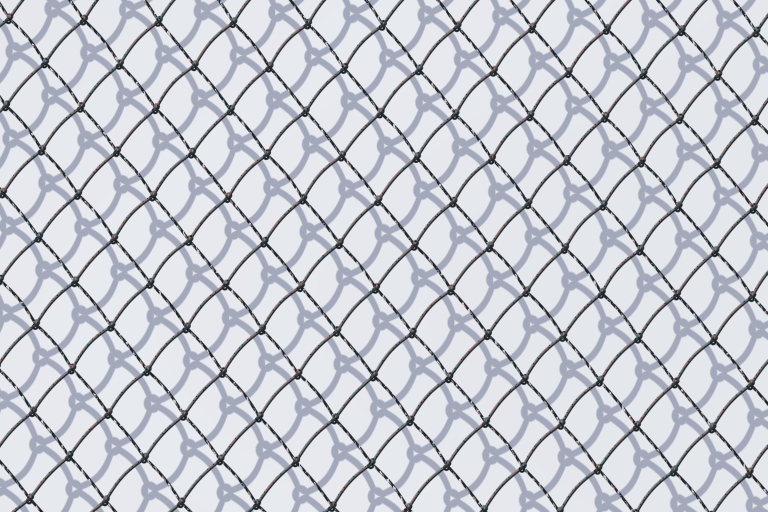
Reproduce this pattern procedurally as a Shadertoy shader.

```glsl
const vec3 WALL = vec3(0.90, 0.91, 0.93);
const vec3 SHADE = vec3(0.64, 0.66, 0.73);
const vec3 DARK = vec3(0.11, 0.14, 0.16);
const vec3 STEEL = vec3(0.47, 0.51, 0.53);
const vec3 RUST = vec3(0.58, 0.48, 0.47);

// Lattice of knots, in units of canvas height
const vec2 ORIGIN = vec2(0.088, 0.877);
const vec2 ACROSS = vec2(0.1461, -0.0027);
const vec2 DOWN = vec2(-0.0059, -0.1703);
const vec2 SKEW = vec2(0.00033, -0.0002);
const float STRAND_SCALE = 0.111;

float hash(vec2 p) {
    p = fract(p * vec2(0.1031, 0.1137));
    p += dot(p, p.yx + 33.3);
    return fract((p.x + p.y) * p.x * 17.0);
}

// Distance to the nearest scattered feature point
float cellular(vec2 p) {
    vec2 cell = floor(p);
    float nearest = 2.0;
    for (int y = -1; y <= 1; y++)
        for (int x = -1; x <= 1; x++) {
            vec2 id = cell + vec2(x, y);
            vec2 point = id + vec2(hash(id + 7.0), hash(id + 91.0));
            nearest = min(nearest, length(point - p));
        }
    return nearest;
}

float cover(float d, float blur) {
    return 1.0 - smoothstep(-blur, blur, d);
}

// Diagonal coordinates: every knot lies on a pair of integers
vec2 meshCoords(vec2 p) {
    mat2 toLattice = inverse(mat2(ACROSS, DOWN));
    vec2 uv = toLattice * (p - ORIGIN);
    uv = toLattice * (p - ORIGIN - SKEW * uv.x * uv.y);
    return vec2(uv.x + uv.y, uv.x - uv.y);
}

// Position relative to the nearest knot
vec2 knotLocal(vec2 mesh) {
    vec2 g = mesh - floor(mesh + 0.5);
    return 0.5 * ((g.x + g.y) * ACROSS + (g.x - g.y) * DOWN);
}

// Signed offset from a bowed strand
float strand(float across, float along, float bow, float vary) {
    float jitter = hash(vec2(floor(along), floor(across + 0.5)) + 40.0) - 0.5;
    float f = across - (bow + vary * jitter) * sin(3.14159 * fract(along));
    return (f - floor(f + 0.5)) * STRAND_SCALE;
}

float ring(vec2 p, float radius, float halfWidth) {
    return abs(length(p) - radius) - halfWidth;
}

float triangle(vec2 p, float r) {
    return max(abs(p.y) * 0.866 + p.x * 0.5, -p.x) - r;
}

// Cast shadow: broad curved bands and pierced knots
float shadowDistance(vec2 mesh) {
    float rising = abs(strand(mesh.x, mesh.y, 0.15, 0.03)) - 0.0064;
    float falling = abs(strand(mesh.y, mesh.x, 0.12, 0.03)) - 0.0062;
    vec2 k = knotLocal(mesh);
    float blob = length(k * vec2(1.0, 0.9)) - 0.0165;
    float hole = triangle(k, 0.0018 + 0.0014 * hash(floor(mesh + 0.5) + 60.0));
    return max(min(min(rising, falling), blob), -hole);
}

// Round wire lit from one side, mottled by wear
vec3 wireColour(float side, float wear, float rust) {
    vec3 lit = mix(STEEL, RUST, rust);
    float light = smoothstep(-0.6, 0.6, side) * smoothstep(0.05, 0.5, wear);
    return mix(DARK, lit, light);
}

void mainImage(out vec4 fragColor, in vec2 fragCoord) {
    vec2 p = fragCoord / iResolution.y;
    float aa = 0.8 / iResolution.y;
    vec2 mesh = meshCoords(p);
    float wear = cellular(p * 130.0);
    float rust = smoothstep(0.2, 0.6, cellular(p * 38.0 + 9.0));

    // Wall and shadow
    vec3 col = WALL + 0.006 * sin(p.x * 3.0 + sin(p.y * 4.0));
    float shade = shadowDistance(meshCoords(p - vec2(0.0093, -0.064)));
    col = mix(col, SHADE, cover(shade, aa + 0.0006));

    // Falling wires: twisted stripes with pale chips
    float fall = strand(mesh.y, mesh.x, 0.03, 0.04);
    float twist = 0.5 + 0.5 * sin(mesh.x * 34.0 + fall * 500.0 + 3.0 * wear);
    vec3 fallCol = wireColour(-fall / 0.0027 + 0.3, wear * twist * 1.6, rust);
    fallCol = mix(fallCol, WALL, 0.7 * smoothstep(0.72, 0.9, wear * (0.4 + twist)));
    col = mix(col, fallCol, cover(abs(fall) - 0.0026, aa));

    // Rising wires: rusty upper side, dark lower side
    float rise = strand(mesh.x, mesh.y, -0.06, 0.04);
    vec3 riseCol = wireColour(-rise / 0.0032 + 0.1, wear + 0.15, rust);
    col = mix(col, riseCol, cover(abs(rise) - 0.0031, aa));

    // Interlocked hooks at the knots
    vec2 k = knotLocal(mesh);
    vec2 hook = vec2(0.0016, 0.0042);
    float hooks = min(ring(k - hook, 0.0042, 0.0021), ring(k + hook, 0.0042, 0.0021));
    float glint = 0.55 * dot(k, vec2(-0.6, 0.8)) / 0.006;
    col = mix(col, wireColour(glint - 0.25, wear, rust), cover(hooks, aa));

    fragColor = vec4(col, 1.0);
}
```
